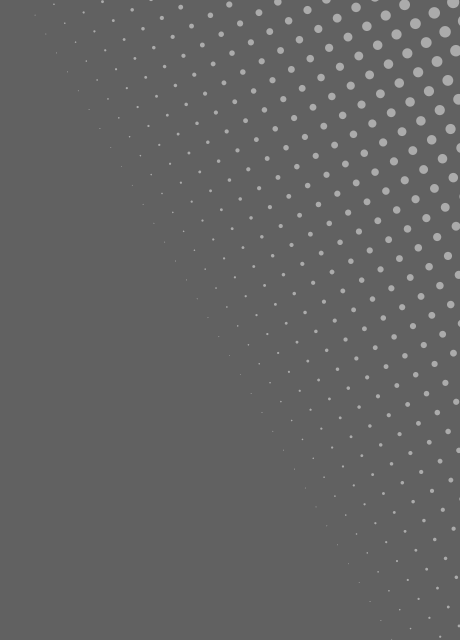
This background is drawn by a Shadertoy shader. Its source:

```glsl
// Halftone fade: light dots on a tilted square grid over flat grey.
// Each pixel finds its nearest grid node; the dot radius grows row by row
// from nothing along a slanted line towards the upper right corner.

#define BACKGROUND vec3(0.38)
#define DOT_COLOR vec3(0.67)
#define GRID_TILT 0.519
#define GRID_PITCH vec2(0.03396, 0.03404)
#define GRID_ORIGIN vec2(0.0548, 0.9764)
#define FIRST_RADIUS 0.00062
#define RADIUS_STEP 0.00052

// Coverage of a disc; discs smaller than a pixel fade by their area.
float discCoverage(float dist, float radius, float pixel) {
    float edge = clamp(0.5 + (radius - dist) / pixel, 0.0, 1.0);
    float area = 3.14159 * radius * radius / (pixel * pixel);
    return min(edge, area);
}

void mainImage(out vec4 fragColor, in vec2 fragCoord) {
    // Canvas height is one unit.
    float pixel = 1.0 / iResolution.y;
    vec2 p = fragCoord * pixel - GRID_ORIGIN;

    // Grid axes: x crosses the rows, y runs down along them.
    vec2 across = vec2(cos(GRID_TILT), sin(GRID_TILT));
    vec2 along = vec2(across.y, -across.x);
    vec2 grid = vec2(dot(p, across), dot(p, along)) / GRID_PITCH;

    // Nearest dot and its row-dependent size.
    vec2 node = floor(grid + 0.5);
    float dist = length((grid - node) * GRID_PITCH);
    float radius = FIRST_RADIUS + RADIUS_STEP * max(node.x, 0.0);
    float ink = discCoverage(dist, radius, pixel) * step(-0.5, node.x);

    fragColor = vec4(mix(BACKGROUND, DOT_COLOR, ink), 1.0);
}
```
